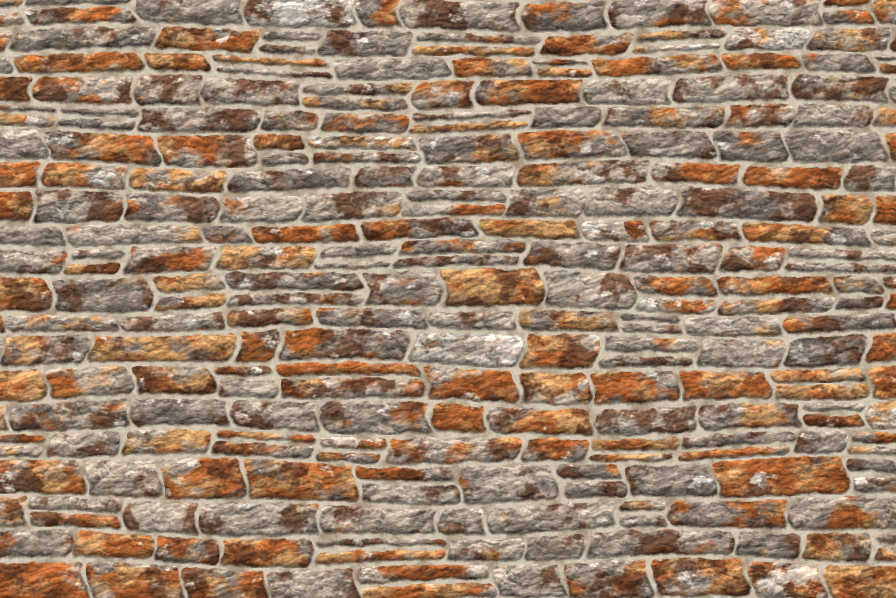
Give the GLSL for this texture, as a Shadertoy shader.

```glsl
const float COURSES = 20.0;        // rows of stone, top to bottom
const float TAPER = 0.15;          // upper courses are thinner than lower ones
const float STONES = 6.3;          // stones per canvas height, along a course
const float COURSE_JITTER = 0.36;
const float JOINT_JITTER = 0.62;
const float SPLIT_CHANCE = 0.22;   // stones replaced by two thin ones
const float HALF_JOINT = 0.0042;
const float CORNER = 0.007;
const float ROUGH_EDGE = 0.0030;
const float RELIEF = 1.9;

const vec3 MORTAR = vec3(0.83, 0.78, 0.70);
const vec3 MORTAR_DIRT = vec3(0.65, 0.58, 0.49);
const vec3 PALE_GREY = vec3(0.68, 0.62, 0.56);
const vec3 SLATE = vec3(0.49, 0.44, 0.40);
const vec3 OCHRE = vec3(0.73, 0.54, 0.34);
const vec3 RUST = vec3(0.62, 0.33, 0.15);
const vec3 UMBER = vec3(0.35, 0.21, 0.14);
const vec3 LIME = vec3(0.86, 0.83, 0.78);

float hash(vec2 p) {
    return fract(sin(dot(p, vec2(127.1, 311.7))) * 43758.545);
}

vec2 hash2(vec2 p) {
    return vec2(hash(p), hash(p + 57.3));
}

// Layered, self-warped sines, roughly -1 to 1
float layers(vec2 p) {
    float sum = 0.0, amp = 0.6;
    for (int i = 0; i < 5; i++) {
        sum += amp * sin(p.x + 1.5 * sum) * cos(p.y - sum);
        p = mat2(1.5, 1.2, -1.2, 1.5) * p + vec2(3.1, 1.7);
        amp *= 0.62;
    }
    return sum;
}

// Cellular noise: x = nearest distance, y = random value of the cell
vec2 cells(vec2 p) {
    vec2 base = floor(p), best = vec2(9.0, 0.0);
    for (int j = -1; j <= 1; j++)
    for (int i = -1; i <= 1; i++) {
        vec2 cell = base + vec2(i, j);
        float d = length(cell + hash2(cell) - p);
        if (d < best.x) best = vec2(d, hash(cell + 9.7));
    }
    return best;
}

float relief(vec2 p) {
    float height = 0.0, amp = 0.5;
    for (int i = 0; i < 3; i++) {
        height -= amp * cells(p).x;
        p = p * 2.1 + 5.3;
        amp *= 0.52;
    }
    return height;
}

// Jittered grid line number i of a given series
float gridLine(float i, float series, float jitter) {
    return i + jitter * (hash(vec2(i, series)) - 0.5);
}

float findSlot(float x, float series, float jitter) {
    float i = floor(x);
    if (x < gridLine(i, series, jitter)) return i - 1.0;
    return x >= gridLine(i + 1.0, series, jitter) ? i + 1.0 : i;
}

void mainImage(out vec4 fragColor, in vec2 fragCoord) {
    vec2 p = fragCoord / iResolution.y;
    float pixel = 1.0 / iResolution.y;

    // Course and stone containing this point
    float down = 1.0 - p.y;
    float row = COURSES * down * (1.0 + TAPER - TAPER * down);
    row += 0.13 * sin(p.x * 5.0 + down * 9.0) + 0.06 * sin(p.x * 13.0 - down * 21.0);
    float rowScale = 1.0 / (COURSES * (1.0 + TAPER - 2.0 * TAPER * down));
    float course = findSlot(row, 3.0, COURSE_JITTER);
    float top = gridLine(course, 3.0, COURSE_JITTER);
    float bottom = gridLine(course + 1.0, 3.0, COURSE_JITTER);

    float series = course + 40.0;
    float along = p.x * STONES + 7.0 * hash(vec2(course, 8.0)) + 0.04 * sin(row * 4.0);
    float slot = findSlot(along, series, JOINT_JITTER);
    float left = gridLine(slot, series, JOINT_JITTER);
    float right = gridLine(slot + 1.0, series, JOINT_JITTER);

    vec2 id = vec2(slot, course);
    if (hash(id + 0.5) < SPLIT_CHANCE) {
        float middle = mix(top, bottom, 0.4 + 0.2 * hash(id + 2.5));
        if (row < middle) bottom = middle;
        else { top = middle; id += 0.37; }
    }

    // Rough rounded block, local.y points up
    vec2 local = vec2((along - 0.5 * (left + right)) / STONES,
                      (0.5 * (top + bottom) - row) * rowScale);
    vec2 halfSize = 0.5 * vec2((right - left) / STONES, (bottom - top) * rowScale);
    halfSize -= HALF_JOINT * (0.7 + 0.7 * hash2(id + 4.1));
    vec2 q = abs(local) - halfSize + CORNER;
    float dist = length(max(q, 0.0)) + min(max(q.x, q.y), 0.0) - CORNER;
    dist += ROUGH_EDGE * layers(p * 85.0 + id);

    // Cleft faces lit from above
    vec2 seed = 31.0 * hash2(id + 6.2);
    vec2 face = p * vec2(24.0, 44.0) + seed;
    face += 0.35 * layers(p * 35.0 + seed);
    float slope = relief(face) - relief(face + vec2(-0.04, 0.15));
    float facet = cells(face * 0.7 + 3.0).y - 0.5;
    float grain = layers(p * 260.0 + seed);

    // Mineral stains, different on each stone
    float stain = layers(p * vec2(24.0, 34.0) + seed);
    float bloom = layers(p * vec2(45.0, 65.0) - seed);
    float iron = hash(id + 1.3);
    vec3 stone = mix(PALE_GREY, SLATE, smoothstep(-0.5, 0.7, bloom + 1.4 * hash(id + 3.9) - 0.7));
    vec3 warm = mix(OCHRE, RUST, smoothstep(-0.5, 0.5, bloom + 1.2 * hash(id + 5.7) - 0.5));
    stone = mix(stone, warm, 0.9 * smoothstep(-0.2, 0.4, stain + 1.7 * iron - 0.95));
    float umber = smoothstep(0.25, 0.8, layers(p * 40.0 + seed.yx) + 0.7 * hash(id + 7.1) - 0.2);
    stone = mix(stone, UMBER, 0.75 * umber);
    float limed = step(0.97, hash(id + 8.8));
    stone = mix(stone, LIME, 0.75 * smoothstep(0.5, 0.85, bloom * 0.8 - stain * 0.4 + 0.7 * limed));

    // Bright upper rim, shaded lower rim
    float rim = smoothstep(0.009, 0.0, -dist);
    float upward = smoothstep(-0.7, 0.7, local.y / halfSize.y);
    float light = 1.0 + RELIEF * slope + 0.2 * facet + 0.07 * grain;
    light *= 0.93 + 0.15 * upward + rim * mix(-0.32, 0.10, upward);
    stone *= clamp(light, 0.35, 1.5);

    // Sandy mortar, shadowed beneath each stone
    float sand = 0.5 + 0.5 * layers(p * 60.0);
    vec3 joint = mix(MORTAR, MORTAR_DIRT, smoothstep(0.35, 1.0, sand));
    joint *= 1.0 + 0.06 * layers(p * 300.0);
    joint *= 1.0 - 0.38 * smoothstep(0.005, 0.0, dist) * (1.0 - upward);

    float cover = smoothstep(pixel, -pixel, dist);
    fragColor = vec4(clamp(mix(joint, stone, cover), 0.0, 1.0), 1.0);
}
```
